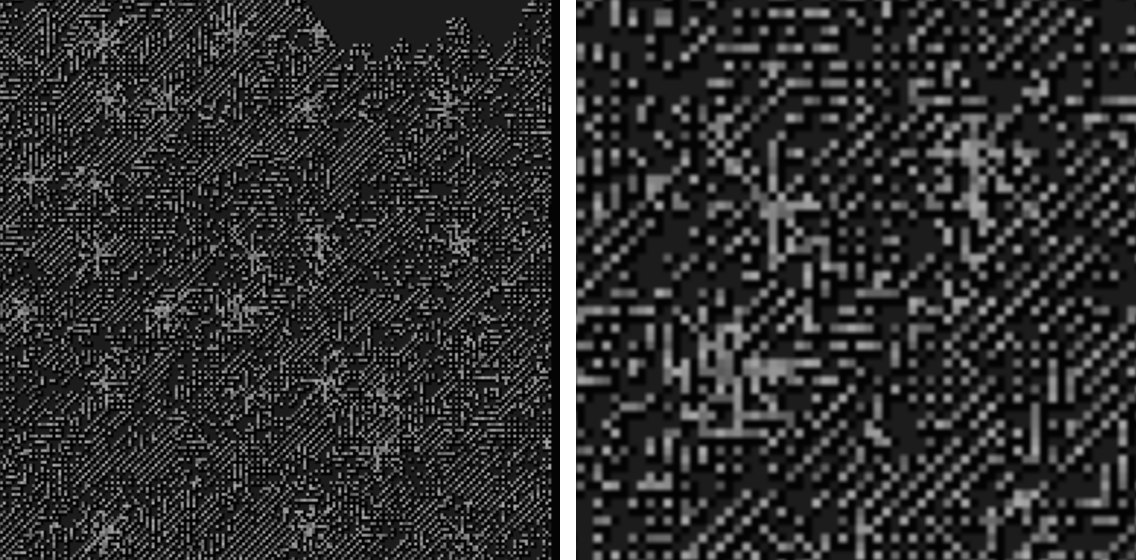
Left, the full canvas; right, a detail of the centre.
Reproduce this texture procedurally as a WebGL 2 fragment shader.

```glsl
#version 300 es
precision highp float;
// A dark embossed weave of tiny grains: a fine square grid whose cells are lit
// by small motifs (diagonals, bars, dots, stars) chosen per cellular patch.
// Each lit grain shades its lower right neighbours; a flat bay lies at the top.

uniform vec2 u_resolution;
out vec4 fragColor;

const float GRID = 192.0;

float hash(vec2 p) {
    vec3 q = fract(p.xyx * vec3(0.1031, 0.1030, 0.0973));
    q += dot(q, q.yzx + 33.33);
    return fract((q.x + q.y) * q.z);
}

// Random id of the nearest cellular seed.
float patchId(vec2 p) {
    vec2 base = floor(p);
    float nearest = 9.0;
    float id = 0.0;
    for (int j = -1; j <= 1; j++) {
        for (int i = -1; i <= 1; i++) {
            vec2 site = base + vec2(i, j);
            vec2 seed = site + vec2(hash(site + 7.0), hash(site + 71.0));
            float d = distance(p, seed);
            if (d < nearest) {
                nearest = d;
                id = hash(site + 133.0);
            }
        }
    }
    return id;
}

// Smooth bay with a ragged lower shore and one hump.
bool inBay(vec2 cell) {
    vec2 p = cell / GRID;
    float shore = 0.91 + 0.06 * pow(abs(p.x - 0.745) / 0.19, 8.0);
    shore += 0.055 * exp(-pow(abs(p.x - 0.815) / 0.03, 2.0));
    shore += 0.008 * sin(p.x * 90.0) + 0.012 * hash(vec2(floor(cell.x / 2.0), 5.0));
    return p.y > shore;
}

// Eight-rayed sparse stars, at most one per block.
bool onStar(vec2 cell) {
    vec2 block = floor(cell / 24.0);
    vec2 center = 8.0 + floor(8.0 * vec2(hash(block + 17.0), hash(block + 29.0)));
    vec2 d = abs(cell - block * 24.0 - center);
    bool ray = min(d.x, d.y) < 0.5 || abs(d.x - d.y) < 0.5;
    return ray && max(d.x, d.y) < 8.0 && hash(block + 43.0) < 0.4;
}

// Brightness of a lit grain, or zero.
float grain(vec2 cell) {
    if (inBay(cell)) return 0.0;
    float chance = hash(cell + 211.0);
    float level = mix(0.34, 0.68, hash(cell + 307.0));
    if (onStar(cell)) return chance < 0.8 ? level : 0.0;

    float id = patchId(vec2(cell.x + cell.y, 1.6 * (cell.x - cell.y)) / 13.0);
    float slant = mod(cell.x - cell.y, 3.0);
    vec2 parity = mod(cell, 2.0);
    bool lit;
    if (id < 0.42) lit = slant < 0.5;
    else if (id < 0.56) lit = parity.y < 0.5 && chance < 0.65;
    else if (id < 0.70) lit = parity.x < 0.5 && chance < 0.65;
    else if (id < 0.84) lit = parity.x + parity.y < 0.5 || chance < 0.06;
    else lit = chance < 0.27;

    // Layered sines thin the grains in slanted drifts.
    float across = cell.x - cell.y;
    float along = cell.x + cell.y;
    float drift = sin(across * 0.19 + 2.0 * sin(along * 0.045))
                + sin(across * 0.083 - along * 0.061 + 1.7 * sin(cell.y * 0.11));
    float keep = 0.86 + 0.13 * drift;
    return lit && hash(cell + 401.0) < keep ? level : 0.0;
}

// Lit grains, their shadows, and the flat ground.
float emboss(vec2 cell) {
    if (cell.x > GRID - 3.5) return 0.015;
    float lit = grain(cell);
    if (lit > 0.0) return lit;
    float shade = grain(cell + vec2(-1.0, 0.0)) + grain(cell + vec2(0.0, 1.0));
    if (hash(cell + 503.0) < 0.5) shade += grain(cell + vec2(-1.0, 1.0));
    return max(0.108 - 0.26 * shade, 0.012);
}

void main() {
    vec2 p = gl_FragCoord.xy / u_resolution * GRID - 0.5;
    vec2 cell = floor(p);
    vec2 blend = smoothstep(0.1, 0.9, p - cell);
    float low = mix(emboss(cell), emboss(cell + vec2(1.0, 0.0)), blend.x);
    float high = mix(emboss(cell + vec2(0.0, 1.0)), emboss(cell + 1.0), blend.x);
    fragColor = vec4(vec3(mix(low, high, blend.y)), 1.0);
}
```
